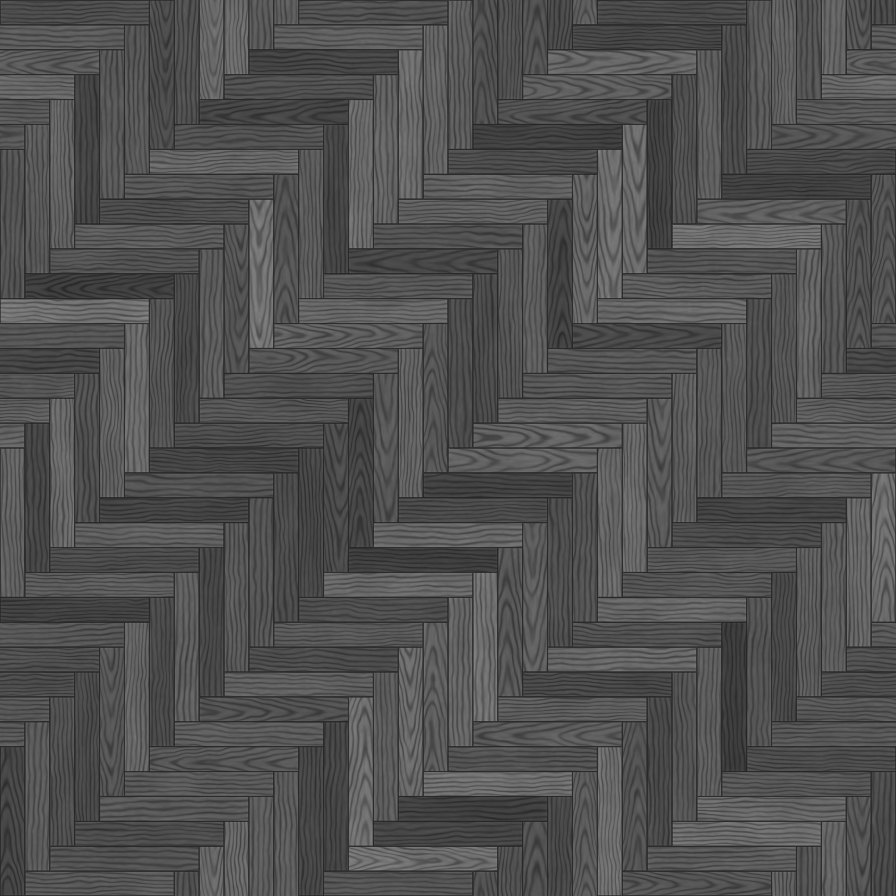
Write a WebGL 1 fragment shader that draws this texture.

```glsl
precision highp float;
uniform vec2 u_resolution;

#define CELLS 36.0        // plank widths across the canvas
#define PLANK_LENGTH 6.0  // in plank widths
#define JOINT 0.028       // half width of the joint, in plank widths
#define JOINT_TONE 0.14
#define TONE_DARK 0.235
#define TONE_LIGHT 0.475
#define GRAIN_LINES 5.5   // growth rings per plank width
#define GRAIN_DEPTH 0.30
#define FIBRE_DEPTH 0.10
#define ARCH_SHARE 0.22   // share of planks with arched grain

float hash(vec2 p) {
  return fract(sin(dot(p, vec2(127.1, 311.7))) * 43758.5453);
}

float noise(vec2 p) {
  vec2 i = floor(p);
  vec2 f = fract(p);
  f = f * f * (3.0 - 2.0 * f);
  return mix(mix(hash(i), hash(i + vec2(1.0, 0.0)), f.x),
             mix(hash(i + vec2(0.0, 1.0)), hash(i + vec2(1.0, 1.0)), f.x), f.y);
}

// Herringbone: xy = position along and across the plank, zw = plank id
vec4 herringbone(vec2 p) {
  vec2 cell = floor(p);
  vec2 local = p - cell;
  float phase = floor(mod(cell.x + cell.y + 0.5, 2.0 * PLANK_LENGTH));
  vec2 pos;
  if (phase < PLANK_LENGTH) {
    pos = vec2(phase + local.x, local.y);
    cell.x -= phase;
  } else {
    phase -= PLANK_LENGTH;
    pos = vec2(phase + local.y, local.x);
    cell.y -= phase;
  }
  return vec4(pos, floor(mod(cell + 0.5, CELLS)));
}

// Growth rings cut lengthwise: straight lines, or arches when the heart lies inside
float rings(vec2 pos, vec2 id) {
  float arched = step(hash(id + 3.7), ARCH_SHARE);
  float side = hash(id + 5.1);
  float heart = mix(side < 0.5 ? -1.2 : 2.2, 0.3 + 0.4 * side, arched);
  float slope = mix(0.02, 0.16, arched) * (hash(id + 8.3) < 0.5 ? -1.0 : 1.0);
  vec2 seed = id * 7.31;
  float wobble = noise(vec2(pos.x * 0.7, pos.y * 1.3) + seed) - 0.5;
  wobble += 0.35 * (noise(vec2(pos.x * 2.2, pos.y * 3.0) + seed + 40.0) - 0.5);
  float radius = length(vec2(pos.y - heart, 0.14)) + slope * pos.x + 0.22 * wobble;
  float density = GRAIN_LINES * mix(0.75, 1.2, hash(id + 11.9));
  float wave = 0.5 + 0.5 * sin(6.2832 * (radius * density + hash(id + 2.3)));
  return pow(wave, 2.2);
}

void main() {
  vec2 p = gl_FragCoord.xy / u_resolution * CELLS;
  p.y = CELLS - p.y;
  float pixel = CELLS / min(u_resolution.x, u_resolution.y);

  vec4 plank = herringbone(p);
  vec2 pos = plank.xy;
  vec2 id = plank.zw;

  // Stain of each plank
  float stain = 0.5 * (hash(id) + hash(id + 17.3));
  float tone = mix(TONE_DARK, TONE_LIGHT, stain);

  // Grain, fine fibres and soft blotches
  vec2 seed = id * 3.17;
  float strength = mix(0.55, 1.25, noise(vec2(pos.x * 0.6, pos.y * 4.0) + seed));
  float fibre = noise(vec2(pos.x * 2.0, pos.y * 13.0) + seed + 9.0) - 0.5;
  float pores = noise(vec2(pos.x * 7.0, pos.y * 17.0) + seed + 23.0) - 0.5;
  float blotch = noise(pos * vec2(0.5, 1.5) + seed + 61.0) - 0.5;
  tone *= 1.0 - GRAIN_DEPTH * strength * rings(pos, id);
  tone *= 1.0 + FIBRE_DEPTH * (fibre + 0.6 * pores + blotch);

  // Dark joint with a faint worn rim
  vec2 inset = min(pos, vec2(PLANK_LENGTH, 1.0) - pos);
  float edge = min(inset.x, inset.y);
  tone += 0.02 * (1.0 - smoothstep(JOINT, JOINT + 0.09, edge));
  float joint = 1.0 - smoothstep(JOINT - 0.5 * pixel, JOINT + 0.5 * pixel, edge);
  tone = mix(tone, JOINT_TONE, 0.85 * joint);

  gl_FragColor = vec4(vec3(tone), 1.0);
}
```
